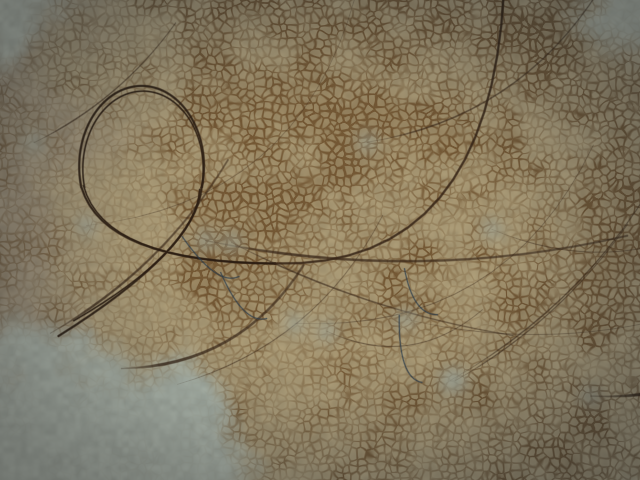
Write a WebGL 2 fragment shader that draws this texture.

```glsl
#version 300 es
precision highp float;

uniform vec2 u_resolution;
out vec4 fragColor;

const vec3 TAN = vec3(0.655, 0.595, 0.455);
const vec3 BROWN = vec3(0.43, 0.315, 0.175);
const vec3 PALE = vec3(0.645, 0.685, 0.645);
const vec3 PINK = vec3(0.60, 0.545, 0.47);
const vec3 HAIR = vec3(0.21, 0.14, 0.085);
const vec3 FIBRE = vec3(0.16, 0.23, 0.29);
const float CELL_FREQ = 60.0;
const float CELL_WARP = 0.010;
const float VIGNETTE = 0.30;
const int HAIRS = 17;
const int FIBRES = 4;
const int SEGMENTS = 16;
const vec2 CURL_CENTRE = vec2(0.295, 0.653);
const vec2 CURL_RADII = vec2(0.130, 0.168);
const float CURL_OPEN = 0.609;

float hash(vec2 p) {
    return fract(sin(dot(p, vec2(127.1, 311.7))) * 43758.5453);
}

vec2 hash2(vec2 p) {
    return vec2(hash(p), hash(p + 37.7));
}

float noise(vec2 p) {
    vec2 i = floor(p), f = fract(p);
    f = f * f * (3.0 - 2.0 * f);
    return mix(mix(hash(i), hash(i + vec2(1, 0)), f.x),
               mix(hash(i + vec2(0, 1)), hash(i + vec2(1, 1)), f.x), f.y);
}

float fbm(vec2 p) {
    float sum = 0.0, amp = 0.5;
    for (int i = 0; i < 4; i++) {
        sum += amp * noise(p);
        p = mat2(1.6, 1.2, -1.2, 1.6) * p + 11.3;
        amp *= 0.5;
    }
    return sum / 0.9375;
}

// Gap between the two nearest cell centres: zero on the network lines
float cellGap(vec2 p) {
    vec2 id = floor(p);
    float near = 9.0, next = 9.0;
    for (int y = -1; y <= 1; y++)
    for (int x = -1; x <= 1; x++) {
        vec2 c = id + vec2(x, y);
        float d = length(c + 0.1 + 0.8 * hash2(c) - p);
        next = min(next, max(near, d));
        near = min(near, d);
    }
    return next - near;
}

// Distance to a quadratic curve, and position along it
vec2 curve(vec2 p, vec2 a, vec2 b, vec2 c) {
    vec2 best = vec2(9.0, 0.0), from = a;
    for (int i = 1; i <= SEGMENTS; i++) {
        float t = float(i) / float(SEGMENTS);
        vec2 to = mix(mix(a, b, t), mix(b, c, t), t), s = to - from;
        float h = clamp(dot(p - from, s) / dot(s, s), 0.0, 1.0);
        float d = length(p - from - s * h);
        if (d < best.x) best = vec2(d, t + (h - 1.0) / float(SEGMENTS));
        from = to;
    }
    return best;
}

float stroke(float d, float width) {
    float px = 0.9 / u_resolution.y;
    return 1.0 - smoothstep(-px, px, d - width);
}

vec2 heading(float a) {
    return vec2(cos(a), sin(a));
}

vec3 skin(vec2 p, float aspect) {
    float broad = fbm(p * 4.0 + 3.1);
    float fine = fbm(p * 17.0 + 8.0);
    float pigment = smoothstep(0.27, 0.73, 0.55 * broad + 0.45 * fine);

    // Pale patches: lower left and the upper corners
    float ragged = (fbm(p * 7.0) - 0.5) * 0.30;
    float low = length((p - vec2(0.20, 0.04)) * vec2(0.85, 1.0));
    float corner = min(length(p - vec2(aspect, 1.0)) + 0.10, length(p - vec2(0.0, 1.0)) + 0.13);
    float pale = 1.0 - smoothstep(0.18, 0.32, min(low, corner) + ragged);
    float flush = (1.0 - smoothstep(0.0, 0.28, p.x + ragged)) * 0.7;

    // Reticular network
    vec2 warp = vec2(noise(p * 45.0), noise(p * 45.0 + 19.0)) - 0.5;
    float gap = cellGap((p + CELL_WARP * warp) * CELL_FREQ);
    float line = 1.0 - smoothstep(0.0, 0.42, gap);
    float strength = mix(0.22, 0.88, pigment) * (0.6 + 0.6 * noise(p * 36.0));
    float stain = line * strength + 0.30 * pigment * pigment;
    stain *= (1.0 - 0.93 * pale) * (1.0 - 0.55 * flush);

    vec3 base = mix(mix(TAN, PINK, flush), PALE, pale);
    base *= 0.96 + 0.08 * noise(p * 80.0);
    return mix(base, BROWN, clamp(stain, 0.0, 0.9));
}

void main() {
    float aspect = u_resolution.x / u_resolution.y;
    vec2 p = gl_FragCoord.xy / u_resolution.y;
    vec3 col = skin(p, aspect);

    // Scattered hairs, rising to the right from soft roots
    for (int i = 0; i < HAIRS; i++) {
        float n = float(i);
        vec2 r = hash2(vec2(n, 4.7)), s = hash2(vec2(n, 9.2)), q = hash2(vec2(n, 15.4));
        vec2 root = vec2((n + r.x) / float(HAIRS) * aspect, r.y * 1.05 - 0.1);
        float len = mix(0.3, 0.95, s.x), start = mix(-0.5, 0.6, s.y);
        vec2 bend = root + 0.5 * len * heading(start);
        vec2 tip = bend + 0.5 * len * heading(start + mix(0.3, 1.25, q.x));
        vec2 c = curve(p, root, bend, tip);
        float taper = smoothstep(0.0, 0.2, c.y) * (1.0 - 0.5 * c.y);
        float halo = exp(-dot(p - root, p - root) * 1400.0);
        col = mix(col, PALE * 0.95, 0.45 * halo);
        float cover = stroke(c.x, mix(0.0009, 0.0034, q.y * q.y) * (0.4 + 0.6 * taper));
        col = mix(col, HAIR, cover * mix(0.42, 0.85, q.y) * (0.35 + 0.65 * taper));
    }

    // Curled double hair with two crossing tails and a long sweep
    for (int k = 0; k < 2; k++) {
        float inner = float(k);
        vec2 e = p - CURL_CENTRE - inner * vec2(0.003, -0.005);
        vec2 radii = CURL_RADII * (1.0 - 0.035 * inner);
        float f = length(e / radii);
        float d = abs(f - 1.0) * f / max(length(e / (radii * radii)), 0.001);
        d = p.y > CURL_OPEN ? d : 9.0;
        vec2 shift = vec2(0.004, 0.004) * inner;
        d = min(d, curve(p, vec2(0.420, CURL_OPEN) - shift, vec2(0.408, 0.479), vec2(0.122, 0.300) + 8.0 * shift).x);
        d = min(d, curve(p, vec2(0.170, CURL_OPEN) + shift, vec2(0.217, 0.453), vec2(0.573, 0.451)).x);
        col = mix(col, HAIR * 0.8, 0.88 * stroke(d, 0.0023 - 0.0006 * inner));
    }
    float sweep = curve(p, vec2(0.573, 0.451), vec2(1.02, 0.44), vec2(1.05, 1.02)).x;
    col = mix(col, HAIR, 0.85 * stroke(sweep, 0.0024));

    // Short bluish fibres
    for (int i = 0; i < FIBRES; i++) {
        vec2 r = hash2(vec2(float(i), 23.1)), s = hash2(vec2(float(i), 31.6));
        vec2 a = vec2(mix(0.2, 0.9, r.x) * aspect, mix(0.2, 0.8, r.y));
        vec2 b = a + mix(0.04, 0.16, s.x) * heading(-1.7 + s.y);
        float d = curve(p, a, b, b + 0.05 * heading(s.y - 0.3)).x;
        col = mix(col, FIBRE, 0.75 * stroke(d, 0.0013));
    }

    // Cool, dim rim
    vec2 v = (p / vec2(aspect, 1.0) - 0.5) * 2.0;
    float rim = smoothstep(0.45, 1.4, length(v));
    col = mix(col, vec3(dot(col, vec3(0.3, 0.6, 0.1))) * vec3(0.99, 1.01, 0.97), 0.45 * rim);
    col *= 1.0 - VIGNETTE * rim;
    fragColor = vec4(col, 1.0);
}
```
